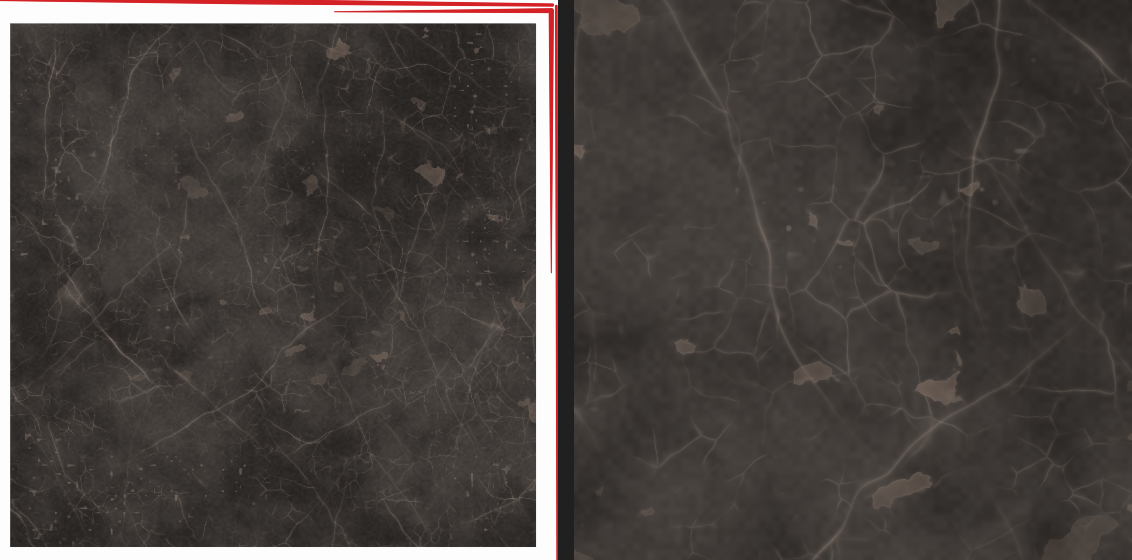
Left: the whole. Right: its middle third, enlarged.
Write a Shadertoy shader that draws this texture.

```glsl
// Dark brown marble slab with pale veins on white, framed by red brush strokes at the top right.

const vec3 PAPER = vec3(0.992);
const vec3 RED = vec3(0.83, 0.13, 0.15);
const vec3 DARK_STONE = vec3(0.165, 0.150, 0.140);
const vec3 BROWN_STONE = vec3(0.278, 0.258, 0.243);
const vec3 VEIN = vec3(0.56, 0.50, 0.465);
const vec3 BEIGE = vec3(0.47, 0.405, 0.36);

float hash(vec2 p) {
    return fract(sin(dot(p, vec2(127.1, 311.7))) * 43758.5453);
}

vec2 hash2(vec2 p) {
    return vec2(hash(p), hash(p + 37.7));
}

float noise(vec2 p) {
    vec2 i = floor(p), f = fract(p);
    f = f * f * (3.0 - 2.0 * f);
    return mix(mix(hash(i), hash(i + vec2(1, 0)), f.x),
               mix(hash(i + vec2(0, 1)), hash(i + vec2(1, 1)), f.x), f.y);
}

float fbm(vec2 p) {
    float sum = 0.0, amp = 0.5;
    for (int i = 0; i < 5; i++) {
        sum += amp * noise(p);
        p = mat2(1.6, 1.2, -1.2, 1.6) * p + 9.3;
        amp *= 0.5;
    }
    return sum / 0.97;
}

vec2 warp(vec2 p, float scale) {
    return vec2(fbm(p * scale), fbm(p * scale + 41.0)) - 0.5;
}

// Gap between the two nearest cell centres: zero along the cracks
float cellGap(vec2 p) {
    vec2 cell = floor(p);
    float near = 9.0, second = 9.0;
    for (int y = -1; y <= 1; y++)
    for (int x = -1; x <= 1; x++) {
        vec2 c = cell + vec2(x, y);
        float d = length(c + hash2(c) - p);
        second = min(second, max(near, d));
        near = min(near, d);
    }
    return second - near;
}

float crackNet(vec2 p, float scale, float width, float pixel) {
    float gap = cellGap(p * scale) / scale;
    float broken = smoothstep(0.47, 0.72, fbm(p * scale * 0.8 + scale));
    return broken * exp(-gap / max(width, pixel * 0.7));
}

// One long, slightly bent crack that fades at both ends
float strand(vec2 p, float seed, float pixel) {
    vec2 d = p - hash2(vec2(seed, 3.1));
    float family = hash(vec2(seed, 8.4));
    float angle = family < 0.55 ? -0.88 : (family < 0.75 ? 0.8 : 1.42);
    angle += 0.5 * (hash(vec2(seed, 5.2)) - 0.5);
    float c = cos(angle), s = sin(angle);
    d = vec2(c * d.x + s * d.y, c * d.y - s * d.x);
    d.y += 0.05 * (noise(vec2(d.x * 7.0, seed)) - 0.5)
         + 0.011 * (noise(vec2(d.x * 45.0, seed + 0.5)) - 0.5);
    float reach = mix(0.08, 0.33, hash(vec2(seed, 1.7)));
    float fade = smoothstep(reach, reach * 0.4, abs(d.x));
    float broken = mix(0.25, 1.0, noise(vec2(d.x * 38.0, seed * 2.3)));
    float line = exp(-abs(d.y) / max(0.0011, pixel * 0.6));
    float glow = 0.16 * exp(-abs(d.y) / 0.007);
    return fade * broken * (line + glow) * mix(0.25, 0.85, hash(vec2(seed, 6.6)));
}

// Angular fleck: x is its fill, y its bright rim
vec2 fleck(vec2 p, float seed, float pixel) {
    vec2 centre = vec2(0.25, 0.27) + vec2(0.72, 0.68) * hash2(vec2(seed, 12.9));
    vec2 d = p - centre;
    float a = 2.2 + 1.4 * hash(vec2(seed, 4.8));
    d = vec2(cos(a) * d.x + sin(a) * d.y, cos(a) * d.y - sin(a) * d.x);
    float size = mix(0.003, 0.018, pow(hash(vec2(seed, 9.5)), 2.0));
    float edge = max(abs(d.x) * 0.6 + abs(d.y), abs(d.x) * 0.9 - d.y * 0.4) - size;
    float fill = smoothstep(pixel, -pixel, edge);
    float rim = exp(-abs(edge) / max(0.0012, pixel * 0.6));
    return vec2(fill, rim) * mix(0.3, 0.9, hash(vec2(seed, 2.6)));
}

vec3 marble(vec2 p, float pixel) {
    vec2 bend = warp(p, 9.0);
    float cloud = 0.65 * fbm(p * 5.0 + bend) + 0.35 * fbm(p * 24.0 + 3.0);
    float grain = noise(p * 240.0) - 0.5;
    vec3 stone = mix(DARK_STONE, BROWN_STONE, smoothstep(0.26, 0.74, cloud));
    stone += 0.035 * grain;

    // Fine crack networks and long strands
    vec2 q = p + 0.07 * bend;
    float veins = 0.45 * crackNet(q, 9.0, 0.0013, pixel)
                + 0.40 * crackNet(q + 5.0, 21.0, 0.0011, pixel)
                + 0.32 * crackNet(q + 11.0, 43.0, 0.0011, pixel);
    for (int i = 0; i < 52; i++) veins += 0.75 * strand(p, float(i) + 1.0, pixel);
    stone = mix(stone, VEIN, min(veins, 0.85));

    // Beige flecks with ragged outlines, and tiny pale specks
    vec2 ragged = p + 0.055 * warp(p, 30.0);
    vec2 flecks = vec2(0.0);
    for (int i = 0; i < 54; i++) flecks = max(flecks, fleck(ragged, float(i) + 70.0, pixel));
    float mottled = mix(0.35, 1.0, fbm(p * 55.0));
    stone = mix(stone, BEIGE, flecks.x * mottled);
    stone = mix(stone, VEIN, 0.5 * flecks.y * mottled);
    float specks = smoothstep(0.83, 0.98, noise(p * 130.0)) * smoothstep(0.45, 0.7, fbm(p * 7.0 + 20.0));
    return mix(stone, VEIN, 0.5 * specks);
}

// Brush stroke from a to b with a half width at each end
float stroke(vec2 p, vec2 a, vec2 b, vec2 widths, float pixel) {
    vec2 ab = b - a;
    float t = clamp(dot(p - a, ab) / dot(ab, ab), 0.0, 1.0);
    float d = length(p - a - ab * t) - mix(widths.x, widths.y, t);
    return smoothstep(0.6 * pixel, -0.6 * pixel, d);
}

float redFrame(vec2 p, float pixel) {
    float ink = stroke(p, vec2(0.0, 1.0), vec2(0.45, 0.997), vec2(0.002, 0.005), pixel);
    ink = max(ink, stroke(p, vec2(0.45, 0.997), vec2(0.99, 0.991), vec2(0.005, 0.003), pixel));
    ink = max(ink, stroke(p, vec2(0.60, 0.979), vec2(0.985, 0.981), vec2(0.001, 0.0045), pixel));
    ink = max(ink, stroke(p, vec2(0.988, 0.981), vec2(0.988, 0.513), vec2(0.0048, 0.001), pixel));
    return max(ink, stroke(p, vec2(0.997, 0.989), vec2(0.999, 0.0), vec2(0.0025, 0.002), pixel));
}

void mainImage(out vec4 fragColor, in vec2 fragCoord) {
    vec2 uv = fragCoord / iResolution.xy;
    float pixel = 1.0 / iResolution.y;
    vec2 inset = abs(uv - vec2(0.4895, 0.4907)) - vec2(0.4712, 0.4675);
    float slab = smoothstep(0.6 * pixel, -0.6 * pixel, max(inset.x, inset.y));
    vec3 color = mix(PAPER, marble(uv, pixel), slab);
    color = mix(color, RED, redFrame(uv, pixel));
    fragColor = vec4(color, 1.0);
}
```
